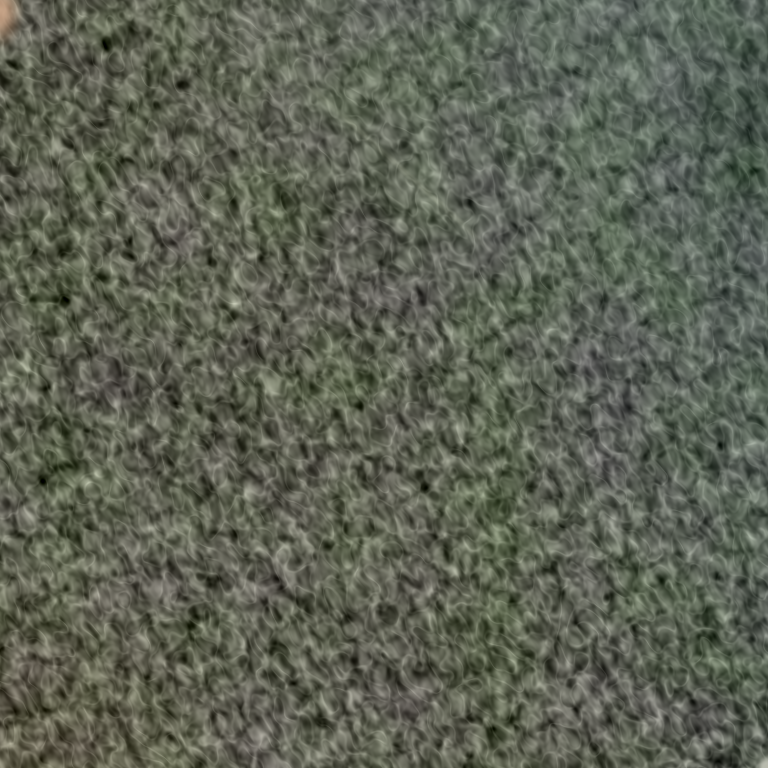
Give the GLSL for this texture, as a Shadertoy shader.

```glsl
// Worn grey-green granite: soft flecks leaning to the upper left, dark pits and one pale scratch.
// Layers of warped, stretched gradient noise set the brightness; broad noise and
// gradients add the teal, olive and brown casts of uneven light.

vec2 randomGradient(ivec2 cell) {
    uint h = uint(cell.x) * 1597334677u ^ uint(cell.y) * 3812015801u;
    h = (h ^ (h >> 15)) * 2246822519u;
    h = (h ^ (h >> 13)) * 3266489917u;
    h ^= h >> 16;
    float angle = float(h & 65535u) / 65536.0 * 6.28319;
    return vec2(cos(angle), sin(angle));
}

float gradientNoise(vec2 p) {
    ivec2 cell = ivec2(floor(p));
    vec2 f = fract(p);
    vec2 w = f * f * f * (f * (f * 6.0 - 15.0) + 10.0);
    float a = dot(randomGradient(cell), f);
    float b = dot(randomGradient(cell + ivec2(1, 0)), f - vec2(1, 0));
    float c = dot(randomGradient(cell + ivec2(0, 1)), f - vec2(0, 1));
    float d = dot(randomGradient(cell + ivec2(1, 1)), f - vec2(1, 1));
    return mix(mix(a, b, w.x), mix(c, d, w.x), w.y);
}

// Brightness offset of the mineral grains, centred on zero
float grains(vec2 uv) {
    // Axes across and along the flecks, bent so that they curl
    float lean = radians(118.0);
    vec2 along = vec2(cos(lean), sin(lean));
    vec2 across = vec2(along.y, -along.x);
    vec2 p = vec2(dot(uv, across) * 1.2, dot(uv, along) * 0.8);
    p += 0.007 * vec2(gradientNoise(uv * 38.0 + 7.3), gradientNoise(uv * 38.0 + 91.7));

    float tone = 0.08 * gradientNoise(uv * 17.0 + 3.1);
    tone += 0.24 * gradientNoise(p * 44.0 + 11.7);
    tone += 0.24 * gradientNoise(p * 83.0 + 29.4);
    tone += 0.10 * gradientNoise(p * 140.0 + 53.9);

    // Thin pale wisps along the noise creases, then dark pits
    float crease = abs(gradientNoise(p * 52.0 + 71.2));
    tone += 0.07 * (smoothstep(0.16, 0.0, crease) - 0.35);
    float pit = gradientNoise(uv * 36.0 + 131.5);
    return tone - 0.12 * smoothstep(0.26, 0.5, pit);
}

// Pale scratch that fades out at both ends
float scratch(vec2 uv) {
    vec2 start = vec2(0.34, 0.945), span = vec2(0.33, -0.30);
    float t = dot(uv - start, span) / dot(span, span);
    float bend = 0.003 * gradientNoise(vec2(t * 5.0, 4.5));
    float side = dot(uv - start, normalize(vec2(-span.y, span.x))) + bend;
    float ends = smoothstep(0.0, 0.35, t) * smoothstep(1.02, 0.8, t);
    float wear = 0.8 + 0.8 * gradientNoise(uv * 45.0 + 17.0);
    float core = smoothstep(0.0055, 0.001, abs(side));
    float halo = smoothstep(0.014, 0.0, abs(side));
    return ends * wear * (0.75 * core + 0.25 * halo);
}

void mainImage(out vec4 fragColor, in vec2 fragCoord) {
    vec2 uv = fragCoord / iResolution.xy;
    vec2 p = fragCoord / iResolution.y;

    // Flecks are softer in the hazy upper right
    float haze = smoothstep(0.75, 1.9, uv.x * 0.8 + uv.y * 1.1);
    float tone = grains(p) * mix(1.08, 0.68, haze);
    tone += 0.05 * gradientNoise(p * 5.0 + 41.0) + 0.045 * haze;
    tone -= 0.10 * smoothstep(0.25, 0.0, length((uv - vec2(1.03, 0.85)) * vec2(1.2, 0.8)));

    vec3 stone = vec3(0.375, 0.385, 0.325) + tone * vec3(1.0, 1.0, 0.97);
    stone += 0.12 * scratch(p) * vec3(1.0, 0.98, 0.9);

    // Colour casts: teal at right, olive to brown at left, faint mottling
    float teal = smoothstep(0.45, 1.1, uv.x * 0.75 + uv.y * 0.4);
    stone += teal * vec3(-0.03, 0.008, 0.035);
    stone += smoothstep(0.35, 0.0, length(uv - vec2(0.05, 0.0))) * vec3(0.025, 0.005, -0.01);
    stone += gradientNoise(p * 7.0 + 61.0) * vec3(0.025, -0.012, 0.045);
    stone += gradientNoise(p * 19.0 + 83.0) * vec3(0.012, -0.01, 0.02);

    // Warm glow in the upper left corner, pale chip in the lower right
    float glow = smoothstep(0.045, 0.005, length((uv - vec2(0.0, 0.985)) * vec2(1.3, 0.8)));
    stone = mix(stone, vec3(0.82, 0.66, 0.54), 0.85 * glow);
    float chip = smoothstep(0.018, 0.006, length(uv - vec2(1.0, 0.0)));
    stone = mix(stone, vec3(0.72, 0.73, 0.68), chip);

    fragColor = vec4(clamp(stone, 0.0, 1.0), 1.0);
}
```
